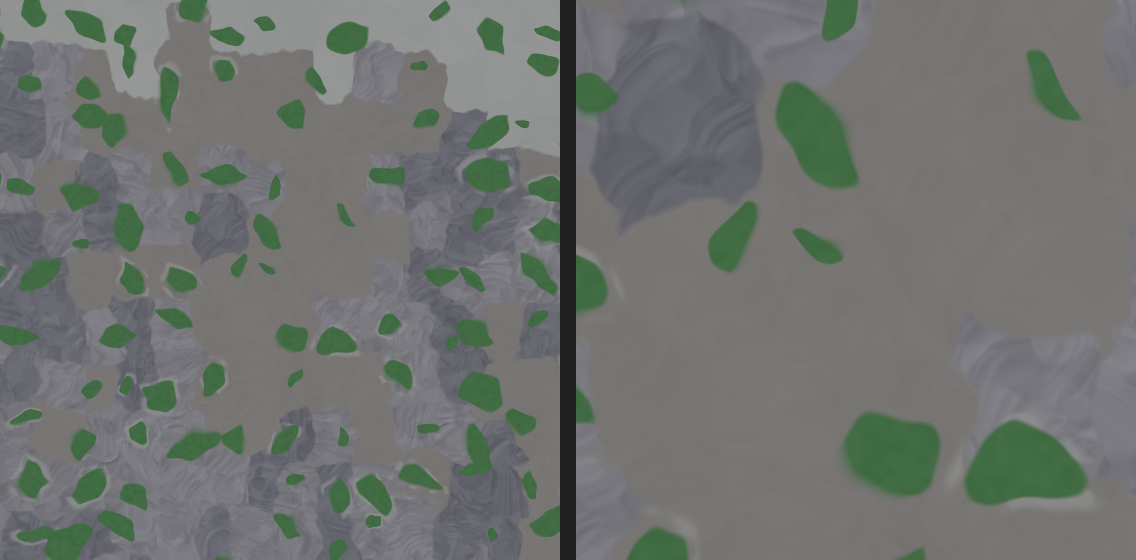
Left: the whole. Right: its middle third, enlarged.
This texture is drawn by a WebGL 2 fragment shader. Its source:

```glsl
#version 300 es
precision highp float;
// Weathered ground: ragged blocks of creased grey rock, smooth taupe and pale
// stone, dotted with green tufts. Blocks are warped cells, creases are embossed
// ridged noise, and tufts are rounded polygons with one feathered side.

uniform vec2 u_resolution;
out vec4 fragColor;

const float TAU = 6.2831853;
const vec3 DARK_ROCK = vec3(0.400, 0.400, 0.437);
const vec3 MID_ROCK = vec3(0.463, 0.463, 0.487);
const vec3 TAUPE = vec3(0.468, 0.458, 0.450);
const vec3 PALE_STONE = vec3(0.575, 0.580, 0.580);
const vec3 GREEN = vec3(0.255, 0.420, 0.260);
const vec2 BLOCK_GRID = vec2(14.0, 11.0);
const float FACET_GRID = 38.0;
const float TUFT_GRID = 11.0;
const float TUFT_CHANCE = 0.76;
const vec2 TUFT_RADIUS = vec2(0.011, 0.033);
const float PALE_DEPTH = 0.24;
const vec2 CREASE_SCALE = vec2(52.0, 19.0);
const float EMBOSS = 0.11;
const float CREASE_DARK = 0.045;

float hash(vec2 p) {
    return fract(sin(dot(p, vec2(127.1, 311.7))) * 43758.545);
}

vec2 hash2(vec2 p) {
    return vec2(hash(p), hash(p + 57.3));
}

mat2 rotation(float a) {
    return mat2(cos(a), sin(a), -sin(a), cos(a));
}

float noise(vec2 p) {
    vec2 i = floor(p), f = fract(p);
    f = f * f * (3.0 - 2.0 * f);
    return mix(mix(hash(i), hash(i + vec2(1, 0)), f.x),
               mix(hash(i + vec2(0, 1)), hash(i + vec2(1, 1)), f.x), f.y);
}

vec2 noise2(vec2 p) {
    return vec2(noise(p), noise(p + 31.7)) - 0.5;
}

// Finds the two nearest cells; returns the gap between their distances.
float nearestCells(vec2 p, out vec2 first, out vec2 second) {
    float d1 = 9.0, d2 = 9.0;
    vec2 base = floor(p);
    first = second = base;
    for (int y = -1; y <= 1; y++)
    for (int x = -1; x <= 1; x++) {
        vec2 id = base + vec2(x, y);
        vec2 v = abs(p - id - 0.2 - 0.6 * hash2(id));
        float d = mix(max(v.x, v.y), length(v), 0.35);
        if (d < d1) { d2 = d1; second = first; d1 = d; first = id; }
        else if (d < d2) { d2 = d; second = id; }
    }
    return d2 - d1;
}

// Colour of a block, with its crease strength in alpha.
vec4 blockMaterial(vec2 id) {
    vec2 center = (id + 0.5) / BLOCK_GRID;
    float column = hash(vec2(id.x, 91.0));
    float depth = 0.02 + PALE_DEPTH * column * column;
    float tint = 0.022 * (hash(id + 7.0) - 0.5);
    if (center.y + 0.04 * hash(id + 3.0) > 1.0 - depth) return vec4(PALE_STONE + tint, 0.15);
    float streak = 0.55 * noise(id * vec2(0.8, 0.35) + 4.0) + 0.45 * hash(id + 13.0);
    if (streak + 0.16 * (center.y - 0.5) > 0.59) return vec4(TAUPE + 0.4 * tint, 0.18);
    float midChance = mix(0.55, 0.28, center.y);
    return vec4((hash(id + 21.0) < midChance ? MID_ROCK : DARK_ROCK) + tint, 1.0);
}

float creaseHeight(vec2 p, float angle) {
    vec2 q = rotation(angle) * p * CREASE_SCALE;
    q += 1.7 * noise2(p * 26.0);
    float broad = 1.0 - abs(2.0 * noise(q) - 1.0);
    float fine = 1.0 - abs(2.0 * noise(q * 2.1 + 9.0) - 1.0);
    return 0.68 * broad + 0.32 * fine;
}

// Green cover in x, pale broken rim in y.
vec2 tufts(vec2 p) {
    vec2 result = vec2(0.0);
    vec2 base = floor(p * TUFT_GRID);
    for (int y = -1; y <= 1; y++)
    for (int x = -1; x <= 1; x++) {
        vec2 id = base + vec2(x, y);
        vec2 v = p - (id + 0.15 + 0.7 * hash2(id + 5.0)) / TUFT_GRID;
        if (hash(id + 40.0) > TUFT_CHANCE || length(v) > 0.09) continue;
        float stretch = mix(1.0, 1.5, hash(id + 11.0));
        float radius = mix(TUFT_RADIUS.x, TUFT_RADIUS.y, hash(id + 17.0));
        vec2 q = rotation(TAU * hash(id + 23.0)) * v * vec2(1.0);
        q *= vec2(stretch, 1.0 / stretch) / radius;
        float sum = 0.0;
        for (int k = 0; k < 6; k++) {
            float h = hash(id + float(k) * 3.1);
            float a = (float(k) + 0.7 * h) * TAU / 6.0;
            float side = dot(q, vec2(cos(a), sin(a))) / (0.75 + 0.5 * fract(h * 7.0));
            sum += exp(9.0 * min(side, 4.0));
        }
        float d = log(sum) / 9.0;
        float feather = smoothstep(0.1, 0.9, q.x) * step(0.4, hash(id + 29.0));
        float cover = 1.0 - smoothstep(0.93 - 0.75 * feather, 1.07, d);
        float rim = smoothstep(0.9, 1.05, d) * (1.0 - smoothstep(1.15, 1.45, d));
        rim *= step(0.68, hash(id + 33.0)) * smoothstep(0.35, 0.6, noise(p * 65.0));
        result = max(result, vec2(cover, rim));
    }
    return result;
}

void main() {
    vec2 uv = gl_FragCoord.xy / u_resolution.y;
    vec2 ragged = uv + 0.020 * noise2(uv * 28.0) + 0.007 * noise2(uv * 85.0);

    // Blocks with softened borders
    vec2 id, neighbor;
    float gap = nearestCells(ragged * BLOCK_GRID, id, neighbor);
    float inside = smoothstep(0.0, 0.05, gap);
    vec4 block = blockMaterial(id);
    block = mix(0.5 * (block + blockMaterial(neighbor)), block, inside);
    vec3 color = block.rgb;

    // Angular facets
    vec2 facet, nextFacet;
    float facetGap = nearestCells(rotation(0.6) * ragged * FACET_GRID, facet, nextFacet);
    float shade = mix(0.5 * (hash(facet) + hash(nextFacet)), hash(facet), smoothstep(0.0, 0.12, facetGap));
    color += 0.042 * (shade - 0.5) * block.a;

    // Embossed creases, turned differently in each block
    float angle = TAU * hash(id + 61.0);
    float height = creaseHeight(uv, angle);
    float slope = height - creaseHeight(uv + vec2(-0.0025, 0.0030), angle);
    float relief = EMBOSS * slope - CREASE_DARK * smoothstep(0.78, 0.97, height) + 0.006;
    color += relief * block.a * mix(0.4, 1.0, inside);

    // Tufts
    vec2 tuft = tufts(uv + 0.010 * noise2(uv * 42.0));
    color = mix(color, PALE_STONE, 0.6 * tuft.y);
    color = mix(color, GREEN + 0.025 * (noise(uv * 150.0) - 0.5), tuft.x);
    fragColor = vec4(color, 1.0);
}
```
